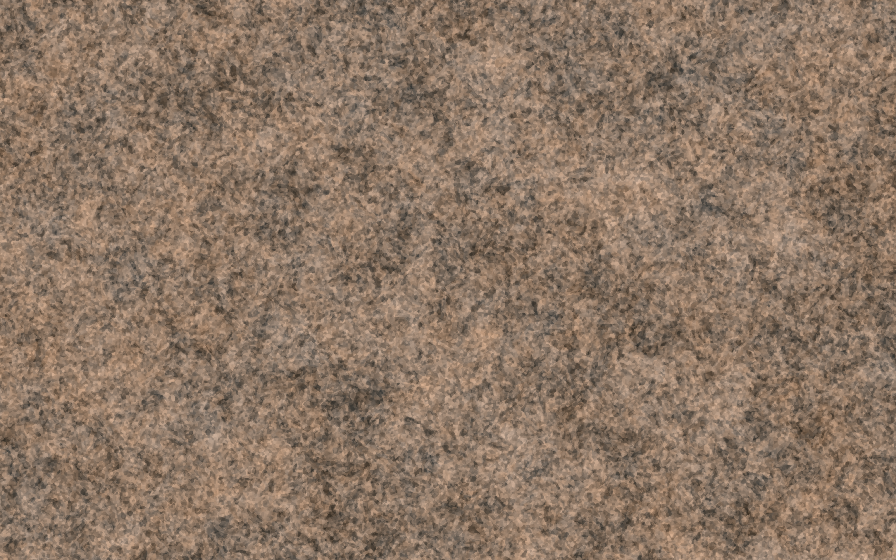
A Shadertoy shader for this texture:

```glsl
vec3 hash3(vec2 cell) {
    vec3 q = fract(cell.xyx * vec3(0.1031, 0.1030, 0.0973));
    q += dot(q, q.yxz + 33.33);
    return fract((q.xxy + q.yzz) * q.zyx);
}

// Cellular noise with softened borders: three random values per grain
vec3 grains(vec2 p, float sharpness) {
    vec2 cell = floor(p);
    vec3 sum = vec3(0.0);
    float total = 0.0;
    for (int y = -1; y <= 1; y++) {
        for (int x = -1; x <= 1; x++) {
            vec2 id = cell + vec2(x, y);
            vec2 offset = id + hash3(id + 71.0).xy - p;
            float weight = exp(-sharpness * dot(offset, offset));
            sum += weight * hash3(id);
            total += weight;
        }
    }
    return sum / max(total, 1e-6);
}

void mainImage(out vec4 fragColor, in vec2 fragCoord) {
    vec2 p = fragCoord / iResolution.y;

    // Layered sines gently bend the grain outlines
    vec2 warped = p + 0.004 * sin(p.yx * 57.0 + 2.0 * sin(p * 31.0))
                    + 0.0008 * sin(p.yx * 283.0 + 2.0 * sin(p * 171.0));

    // Mineral layers, from broad clouds to grit
    vec3 cloud   = grains(warped * 9.0 + 13.0, 5.0) - 0.5;
    vec3 patches = grains(warped * 24.0 + 57.0, 6.0) - 0.5;
    vec3 clump   = grains(warped * 64.0 + 101.0, 8.0) - 0.5;
    vec3 speck   = grains(warped * 135.0 + 149.0, 12.0) - 0.5;
    vec3 grit    = grains(p * 235.0 + 211.0, 12.0) - 0.5;

    float tone = 0.75 * cloud.x + 0.75 * patches.x + 1.05 * clump.x
               + 1.8 * speck.x + 1.9 * grit.x;

    // Small dark flecks gather in the darker clouds
    float fleck = grains(warped * vec2(118.0, 106.0) + 307.0, 14.0).z;
    float crowding = 0.3 * cloud.x + 0.3 * patches.x + 0.25 * clump.x;
    tone += 0.22 - 1.15 * smoothstep(0.6, 0.82, fleck - crowding);

    // Brown stone, shifted between rosy tan and cool grey
    float coolness = cloud.y + patches.y + clump.y + speck.y;
    vec3 color = vec3(0.555, 0.470, 0.400)
               + tone * vec3(0.103, 0.083, 0.070)
               + coolness * vec3(-0.010, 0.010, 0.026);

    fragColor = vec4(clamp(color, 0.0, 1.0), 1.0);
}
```
